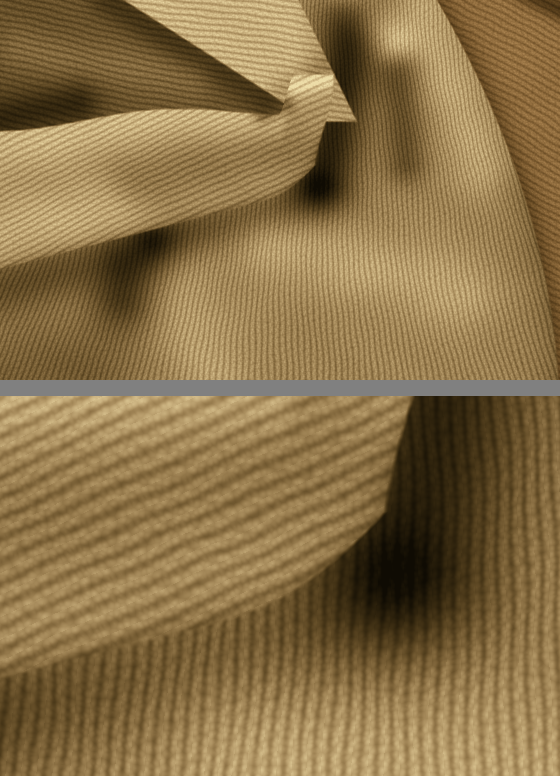
Top: the whole. Bottom: its middle third, enlarged.
Write a WebGL 2 fragment shader that draws this texture.

```glsl
#version 300 es
precision highp float;

uniform vec2 u_resolution;
out vec4 fragColor;

const float TAU = 6.2831853;

vec2 hash2(vec2 p) {
  p = vec2(dot(p, vec2(127.1, 311.7)), dot(p, vec2(269.5, 183.3)));
  return fract(sin(p) * 43758.5);
}

// Distance to the nearest scattered cell point
float cellular(vec2 p) {
  vec2 cell = floor(p), local = fract(p);
  float nearest = 2.0;
  for (int j = -1; j <= 1; j++)
    for (int i = -1; i <= 1; i++) {
      vec2 offset = vec2(i, j);
      nearest = min(nearest, length(offset + hash2(cell + offset) - local));
    }
  return nearest;
}

// Soft ridge or hollow around the segment a-b
float fold(vec2 p, vec2 a, vec2 b, float width) {
  vec2 ap = p - a, ab = b - a;
  float d = length(ap - ab * clamp(dot(ap, ab) / dot(ab, ab), 0.0, 1.0)) / width;
  return exp(-d * d);
}

float cover(float d, float soft) {
  return smoothstep(-soft, soft, d);
}

// Thread coordinates: x along the ribs, y across them
vec2 threads(vec2 p, float angle, float density) {
  float c = cos(angle), s = sin(angle);
  return density * vec2(dot(p, vec2(c, s)), dot(p, vec2(-s, c)));
}

// Twill rib with staggered stitches, faded when too fine to resolve
float twill(vec2 q) {
  float rib = cos(TAU * q.y) - 0.25 * cos(2.0 * TAU * q.y);
  float stitch = sin(TAU * (q.x * 0.75 + 0.37 * floor(q.y)));
  float crown = 0.5 + 0.5 * cos(TAU * q.y);
  float fade = 1.0 - smoothstep(0.4, 0.9, fwidth(q.y));
  return (rib + 0.35 * stitch * crown) * fade;
}

float rollTop(float x) {
  return 0.655 + 0.058 * smoothstep(0.0, 0.45, x) - 0.014 * smoothstep(0.5, 0.73, x)
       + 0.105 * smoothstep(0.732, 0.776, x);
}

float rollBottom(float x) {
  float bend = max(x - 0.69, 0.0);
  return 0.291 + 0.26 * x + 3.0 * bend * bend;
}

float groundTone(vec2 p, float edge) {
  float t = 0.60;
  t -= 0.44 * fold(p, vec2(0.93, 0.95), vec2(0.85, 0.53), 0.085);
  t -= 0.20 * fold(p, vec2(0.82, 0.48), vec2(0.42, 0.37), 0.065);
  t -= 0.30 * fold(p, vec2(0.39, 0.36), vec2(0.33, 0.22), 0.085);
  t -= 0.22 * fold(p, vec2(0.0, 0.25), vec2(0.28, 0.32), 0.08);
  t -= 0.16 * fold(p, vec2(0.0, 0.0), vec2(0.22, 0.02), 0.16);
  t += 0.10 * fold(p, vec2(0.48, 0.20), vec2(0.56, 0.02), 0.11);
  t += 0.12 * fold(p, vec2(0.72, 0.36), vec2(1.22, 0.23), 0.10);
  t += 0.24 * fold(p, vec2(0.92, 1.02), vec2(1.03, 0.89), 0.06);
  t -= 0.22 * fold(p, vec2(1.05, 0.81), vec2(1.07, 0.57), 0.055);
  t += 0.13 * fold(p, vec2(1.11, 0.97), vec2(1.27, 0.56), 0.075);
  return t - 0.15 * exp(-max(edge, 0.0) / 0.05) * smoothstep(0.8, 0.3, p.y);
}

float rollTone(vec2 p, float rise, float inside) {
  float t = 0.65 + 0.13 * smoothstep(0.55, 0.95, rise);
  t -= 0.10 * fold(p, vec2(0.35, 0.52), vec2(0.78, 0.61), 0.07);
  t += 0.09 * fold(p, vec2(0.0, 0.40), vec2(0.30, 0.45), 0.08);
  t -= 0.30 * fold(p, vec2(0.69, 0.70), vec2(0.75, 0.725), 0.022);
  t += 0.12 * fold(p, vec2(0.775, 0.77), vec2(0.86, 0.79), 0.02);
  return t - 0.18 * exp(-max(inside, 0.0) / 0.016) * smoothstep(0.5, 0.1, rise);
}

// Tan dye: shadows turn olive brown, highlights turn cream
vec3 dye(float t) {
  return t * vec3(1.0, 0.74 + 0.22 * t * t, 0.17 + 0.58 * t);
}

void main() {
  vec2 p = gl_FragCoord.xy / u_resolution.y;
  float soft = 0.002 + 0.7 / u_resolution.y;
  vec2 warp = 0.006 * sin(p.yx * vec2(11.0, 9.0) + 2.0 * sin(p * 5.0))
            + 0.0012 * sin(p.yx * 47.0 + 3.0 * sin(p * 23.0));
  vec2 w = p + warp;

  // Outlines, positive inside
  float s = 1.0 - p.y;
  float edge = 1.15 + 0.58 * s - 0.26 * s * s - p.x;
  float low = rollBottom(p.x), high = rollTop(p.x);
  float rightSide = 0.828 + 0.05 * smoothstep(0.54, 0.79, p.y) - p.x;
  float inside = min(min(p.y - low, high - p.y), rightSide);
  float flap = min((p.y - 1.0 + 0.641 * (p.x - 0.326)) * 0.84, 0.877 - 0.48 * (p.y - 0.81) - p.x);
  flap = min(flap, p.y - 0.68);
  float back = min(0.77 - p.x, p.y - low - 0.1);

  // Main cloth with ribs that fan out
  vec2 fan = 66.0 * vec2(w.y, -0.94 * w.x + w.y * (0.4 - 0.5 * w.x));
  float tone = groundTone(p, edge);
  float ribs = twill(fan);

  // Panel behind the right edge
  float panel = cover(-edge, soft);
  float panelTone = 0.54 - 0.20 * exp(-max(-edge, 0.0) / 0.035)
                  - 0.25 * fold(p, vec2(1.38, 1.02), vec2(1.48, 0.97), 0.03);
  tone = mix(tone, panelTone, panel);
  ribs = mix(ribs, 0.8 * twill(threads(w, -0.5, 62.0)), panel);

  // Shaded cloth at the upper left
  float backTone = 0.39 + 0.10 * fold(p, vec2(0.05, 0.87), vec2(0.5, 0.79), 0.06)
                 - 0.20 * fold(p, vec2(0.0, 0.69), vec2(0.2, 0.73), 0.06)
                 - 0.13 * fold(p, vec2(0.28, 1.0), vec2(0.7, 0.74), 0.045);
  tone = mix(tone, backTone, cover(back, soft));
  ribs = mix(ribs, twill(threads(w, -0.2, 60.0)), cover(back, soft));

  // Upper flap, then the rolled fold in front
  float flapTone = 0.77 - 0.10 * smoothstep(0.1, 0.0, 0.86 - p.x)
                 - 0.10 * fold(p, vec2(0.74, 0.76), vec2(0.86, 0.83), 0.035);
  tone = mix(tone, flapTone, cover(flap, soft));
  ribs = mix(ribs, twill(threads(w, -0.15, 58.0)), cover(flap, soft));
  float rise = (p.y - low) / max(high - low, 0.05);
  tone = mix(tone, rollTone(p, rise, inside), cover(inside, soft));
  ribs = mix(ribs, twill(threads(w, 0.45, 62.0)), cover(inside, soft));

  // Fuzzy yarn and slow wear
  float grain = cellular(w * 170.0) - 0.5;
  float wear = sin(p.x * 19.0 + 2.0 * sin(p.y * 13.0)) * sin(p.y * 17.0 + p.x * 7.0);
  float light = 0.35 + 0.65 * smoothstep(0.1, 0.6, tone);
  tone += light * (0.075 * ribs - 0.10 * grain) + 0.012 * wear;
  vec3 color = dye(clamp(tone, 0.06, 0.93));
  color *= mix(vec3(1.0), vec3(1.03, 0.96, 0.90), panel);
  fragColor = vec4(color, 1.0);
}
```
